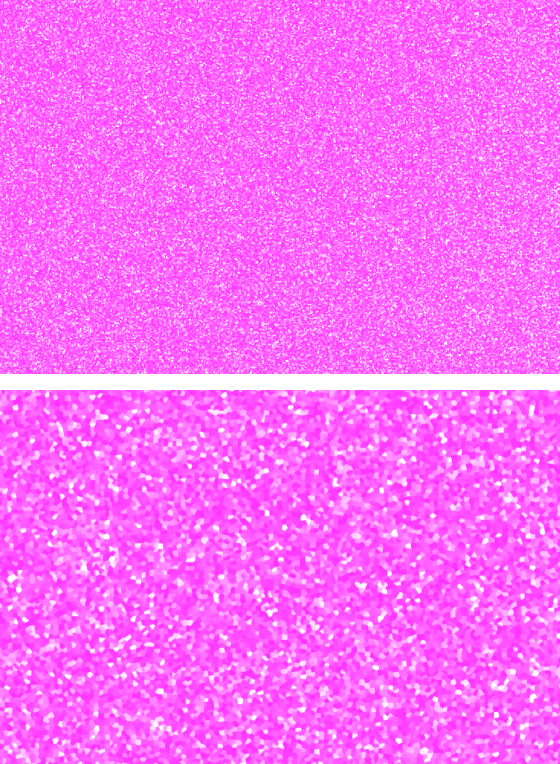
Top, the full canvas; bottom, a detail of the centre.
Reproduce this texture procedurally as a Shadertoy shader.

```glsl
// Fine magenta glitter: tiny irregular flakes with scattered white sparkles.

const float FLAKES_PER_HEIGHT = 245.0;
const float FLAKE_JITTER = 0.9;
const float FLAKE_SHARPNESS = 12.0;  // higher gives harder flake edges
const float DARKEST_GREEN = 0.198;   // green level of the deepest flakes
const float TONE_RANGE = 0.36;       // spread of the ordinary flakes
const float SPARKLE_GAIN = 0.47;     // extra light on the brightest flakes
const float SPARKLE_RARITY = 8.0;    // higher gives fewer sparkles
const float SHEEN_LIFT = 0.018;      // broad light added to all flakes
const float SHEEN_SPARKLE = 1.8;     // how far the light favours sparkles
const int SAMPLES = 3;               // smoothing samples per pixel side

// Integer hash giving three random values in 0..1 for a grid cell.
vec3 hash3(ivec2 cell) {
    uvec3 v = uvec3(uint(cell.x + 4096), uint(cell.y + 4096), 77u);
    v = v * 1664525u + 1013904223u;
    v.x += v.y * v.z; v.y += v.z * v.x; v.z += v.x * v.y;
    v ^= v >> 16u;
    v.x += v.y * v.z; v.y += v.z * v.x; v.z += v.x * v.y;
    return vec3(v >> 8u) / 16777216.0;
}

float valueNoise(vec2 p) {
    ivec2 i = ivec2(floor(p));
    vec2 f = smoothstep(0.0, 1.0, fract(p));
    float low = mix(hash3(i).x, hash3(i + ivec2(1, 0)).x, f.x);
    float high = mix(hash3(i + ivec2(0, 1)).x, hash3(i + ivec2(1, 1)).x, f.x);
    return mix(low, high, f.y);
}

// Green level of the flakes around p, blended softly where they meet.
float flakeGreen(vec2 p, float rarity) {
    ivec2 home = ivec2(floor(p));
    float sum = 0.0;
    float total = 0.0;
    for (int y = -1; y <= 1; y++) {
        for (int x = -1; x <= 1; x++) {
            ivec2 cell = home + ivec2(x, y);
            vec3 rnd = hash3(cell);
            vec2 offset = vec2(cell) + 0.5 + FLAKE_JITTER * (rnd.xy - 0.5) - p;
            float weight = exp(-FLAKE_SHARPNESS * dot(offset, offset));
            sum += weight * (TONE_RANGE * rnd.z
                 + SPARKLE_GAIN * pow(rnd.z, rarity));
            total += weight;
        }
    }
    return DARKEST_GREEN + sum / total;
}

// Broad light: stronger to the right and the bottom, with faint clouds.
float sheenAt(vec2 uv) {
    float light = 0.9 * smoothstep(0.55, 1.0, uv.x) + 0.7 * (1.0 - uv.y);
    return light - 0.55 + 0.25 * (valueNoise(uv * vec2(7.0, 9.0) + 20.0) - 0.5);
}

void mainImage(out vec4 fragColor, in vec2 fragCoord) {
    float sheen = sheenAt(fragCoord / iResolution.xy);
    float rarity = SPARKLE_RARITY - SHEEN_SPARKLE * sheen;

    // Average several points inside the pixel to smooth the flake edges.
    float green = 0.0;
    for (int j = 0; j < SAMPLES; j++) {
        for (int i = 0; i < SAMPLES; i++) {
            vec2 shift = (vec2(i, j) + 0.5) / float(SAMPLES) - 0.5;
            vec2 p = (fragCoord + shift) / iResolution.y;
            green += flakeGreen(p * FLAKES_PER_HEIGHT, rarity);
        }
    }
    green = green / float(SAMPLES * SAMPLES) + SHEEN_LIFT * sheen;
    fragColor = vec4(1.0, clamp(green, 0.0, 1.0), 1.0, 1.0);
}
```
